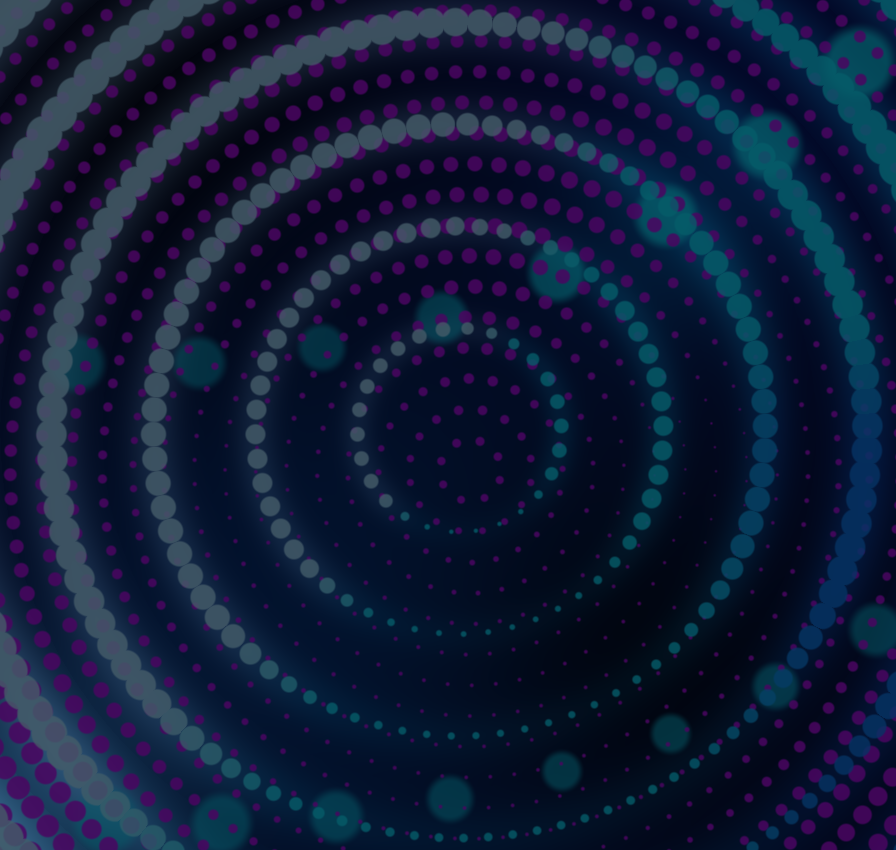
Reproduce this background procedurally as a WebGL 1 fragment shader.

```glsl
precision highp float;
uniform vec2 u_resolution;

const float TAU = 6.2831853;
const vec2 RING_CENTER = vec2(0.5405, 0.494);
const vec2 HALFTONE_CENTER = vec2(0.5536, 0.4464);
const float RING_GAP = 0.1200;
const float HALFTONE_GAP = 0.0361;

const vec3 NAVY = vec3(0.008, 0.028, 0.115);
const vec3 PURPLE = vec3(0.29, 0.02, 0.38);
const vec3 SILVER = vec3(0.27, 0.36, 0.41);
const vec3 TEAL = vec3(0.02, 0.36, 0.41);
const vec3 BLUE = vec3(0.02, 0.20, 0.39);

float glow(vec2 p, vec2 center, float radius) {
  vec2 d = (p - center) / radius;
  return exp(-dot(d, d));
}

float disc(vec2 p, vec2 center, float radius, float blur) {
  return 1.0 - smoothstep(radius - blur, radius + blur, length(p - center));
}

float ringIndex(vec2 q, float gap) {
  return max(1.0, floor(length(q) / gap + 0.5));
}

// Nearest dot on ring k, with dot count proportional to k
vec2 nearestDot(vec2 q, float k, float gap, float perRing, float phase) {
  float stepAngle = TAU / (perRing * k);
  float a = (floor(atan(q.y, q.x) / stepAngle - phase + 0.5) + phase) * stepAngle;
  return k * gap * vec2(cos(a), sin(a));
}

// Soft discs spaced along a wide arc hanging below its center
float discArc(vec2 p, vec2 center, float arcRadius, vec2 angles, vec2 range, vec3 sizes) {
  vec2 q = p - center;
  float i = floor((atan(q.x, -q.y) - angles.x) / angles.y + 0.5);
  i = clamp(i, range.x, range.y);
  float a = angles.x + i * angles.y;
  float radius = sizes.x + sizes.y * abs(i - sizes.z);
  return disc(q, arcRadius * vec2(sin(a), -cos(a)), radius * 0.92, radius * 0.22);
}

float halftoneRadius(vec2 p) {
  float r = 0.002 + 0.005 * smoothstep(0.25, 0.65, distance(p, vec2(0.60, 0.23)));
  r += 0.0040 * glow(p, vec2(0.58, 0.66), 0.15);
  r += 0.0030 * glow(p, vec2(0.75, 0.80), 0.15);
  r += 0.0020 * glow(p, vec2(0.35, 0.87), 0.15);
  r += 0.0025 * glow(p, HALFTONE_CENTER, 0.13);
  r += 0.0065 * glow(p, vec2(1.04, 0.05), 0.17);
  r += 0.0070 * glow(p, vec2(0.0, 0.05), 0.25);
  r -= 0.0025 * glow(p, vec2(0.98, 0.68), 0.15);
  r -= 0.0020 * glow(p, vec2(0.85, 0.48), 0.12);
  r -= 0.0022 * glow(p, vec2(0.22, 0.47), 0.12);
  return max(r, 0.0012);
}

// Rings thin out toward the bottom and slightly at the upper right
float ringWeight(vec2 dir) {
  float bottom = smoothstep(0.45, 1.0, dot(dir, vec2(0.17, -0.985)));
  float top = smoothstep(0.85, 1.0, dot(dir, vec2(0.42, 0.907)));
  return (1.0 - 0.72 * bottom) * (1.0 - 0.25 * top);
}

vec3 ringColor(vec2 p, vec2 dir) {
  float blue = smoothstep(0.77, 0.98, p.x) * (1.0 - smoothstep(0.46, 0.65, p.y));
  float silver = smoothstep(-0.15, 0.35, dot(dir, vec2(-0.866, 0.5)));
  return mix(mix(TEAL, BLUE, blue), SILVER, silver);
}

vec3 background(vec2 p) {
  vec3 col = NAVY + vec3(0.0, 0.045, 0.065) * glow(p, vec2(0.38, 0.28), 0.38);
  col += vec3(0.0, -0.01, 0.025) * glow(p, vec2(0.92, 0.92), 0.3);
  col *= 1.0 - 0.55 * glow(p, vec2(0.76, 0.23), 0.22);
  col *= 1.0 - 0.65 * glow(p, vec2(0.16, 0.90), 0.3);
  col += vec3(0.09, 0.20, 0.23) * glow(p, vec2(0.0, 0.03), 0.19);
  return col + vec3(0.0, 0.09, 0.10) * glow(p, vec2(0.80, 0.74), 0.13);
}

void main() {
  vec2 p = gl_FragCoord.xy / u_resolution.y;
  float blur = max(0.0015, 0.75 / u_resolution.y);
  vec3 col = background(p);

  // Haze around the main rings
  vec2 q = p - RING_CENTER;
  vec2 dir = q / max(length(q), 0.001);
  float k = ringIndex(q, RING_GAP);
  float offset = (length(q) - k * RING_GAP) / (0.014 + 0.005 * k);
  float haze = exp(-offset * offset) * ringWeight(dir) * (0.12 + 0.05 * k);
  col += ringColor(p, dir) * haze;

  // Out-of-focus lights
  float upper = discArc(p, vec2(0.158, 1.771), 1.2005, vec2(-0.057, 0.121),
                        vec2(0.0, 7.0), vec3(0.029, 0.003, 2.0));
  float lower = discArc(p, vec2(0.2335, 1.536), 1.5055, vec2(0.018, 0.09),
                        vec2(-1.0, 6.0), vec3(0.022, 0.0042, 3.5));
  col = mix(col, TEAL, upper * mix(0.45, 0.75, smoothstep(0.4, 0.8, p.x)));
  col = mix(col, TEAL, lower * 0.5);

  // Purple halftone rings
  vec2 h = p - HALFTONE_CENTER;
  float n = ringIndex(h, HALFTONE_GAP);
  float j = n - 1.0;
  float phase = fract(0.6 + 0.065 * j - 0.165 * j * j);
  vec2 spot = nearestDot(h, n, HALFTONE_GAP, 8.0, phase);
  col = mix(col, PURPLE, 0.85 * disc(h, spot, halftoneRadius(spot + HALFTONE_CENTER), blur));

  // Main beaded rings
  vec2 bead = nearestDot(q, k, RING_GAP, 26.0, 0.17);
  vec2 beadDir = normalize(bead);
  float beadRadius = (0.0055 + 0.0031 * k) * ringWeight(beadDir);
  col = mix(col, ringColor(bead + RING_CENTER, beadDir), 0.8 * disc(q, bead, beadRadius, blur));

  gl_FragColor = vec4(clamp(col, 0.0, 1.0), 1.0);
}
```
